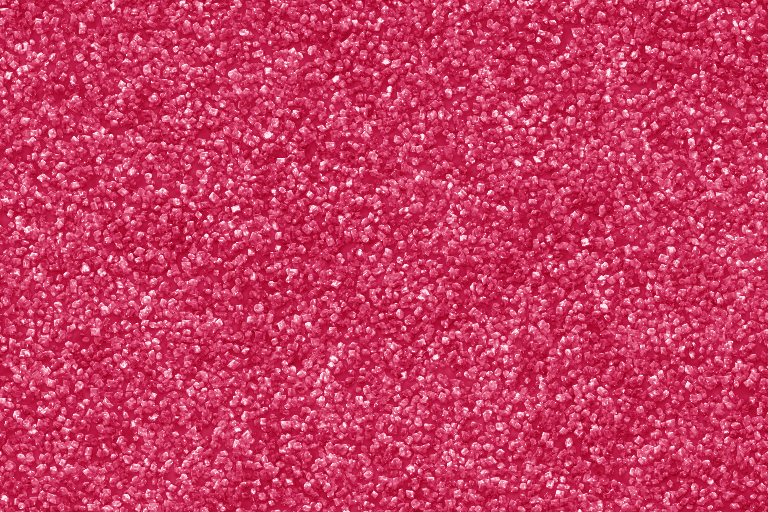
Give the GLSL for this texture, as a Shadertoy shader.

```glsl
#define GRAINS 49.0
#define LAYERS 4
#define DENSITY 0.76
#define JITTER 0.8
#define BASE_TONE 2.55
#define TONE_SPREAD 2.7
#define FACET_LIGHT 0.8
#define INNER_SPARKLE 2.2
#define SHADOW 0.37
#define GLINT_SHARE 0.06
#define CONTRAST 1.22
#define MEAN_TONE 2.25

const vec3 RAMP[8] = vec3[8](
    vec3(0.55, 0.00, 0.10), vec3(0.64, 0.03, 0.16), vec3(0.72, 0.09, 0.26),
    vec3(0.79, 0.18, 0.35), vec3(0.85, 0.29, 0.45), vec3(0.90, 0.42, 0.56),
    vec3(0.96, 0.64, 0.74), vec3(1.00, 0.90, 0.93));

float hash(vec2 p) {
    return fract(sin(dot(p, vec2(127.1, 311.7))) * 43758.5453);
}

float noise(vec2 p) {
    vec2 i = floor(p), f = fract(p);
    f = f * f * (3.0 - 2.0 * f);
    return mix(mix(hash(i), hash(i + vec2(1, 0)), f.x),
               mix(hash(i + vec2(0, 1)), hash(i + vec2(1, 1)), f.x), f.y);
}

mat2 rotation(float angle) {
    float c = cos(angle), s = sin(angle);
    return mat2(c, s, -s, c);
}

// Box with cut corners
float crystalDistance(vec2 p, vec2 halfSize, float cut) {
    vec2 q = abs(p) - halfSize;
    return max(max(q.x, q.y), (q.x + q.y + cut) * 0.7071);
}

// Tone 0 is the second ramp colour; deep gaps fall below it
vec3 sugarColor(float tone) {
    float t = clamp(tone + 1.0, 0.0, 6.999);
    int i = int(t);
    return mix(RAMP[i], RAMP[i + 1], fract(t));
}

// Tone inside one crystal: body, lit rim, creased cloudy core and rare glints
float crystalTone(vec2 local, vec2 halfSize, float d, vec2 light, vec2 seed, float aa) {
    float tone = BASE_TONE + TONE_SPREAD * (hash(seed + 5.3) - 0.5);

    vec2 u = local / halfSize;
    vec2 normal = abs(u.x) > abs(u.y) ? vec2(sign(u.x), 0.0) : vec2(0.0, sign(u.y));
    float rimWidth = mix(0.08, 0.17, hash(seed + 6.1));
    float core = smoothstep(aa * 0.5, -aa * 0.5, d + rimWidth);
    tone += (1.0 - core) * (FACET_LIGHT * dot(normal, light) - 0.15);

    vec2 creaseNormal = rotation(6.2832 * hash(seed + 2.3)) * vec2(1.0, 0.0);
    float crease = dot(local, creaseNormal) - 0.12 * hash(seed + 3.9);
    tone += 0.8 * (smoothstep(-aa * 0.5, aa * 0.5, crease) - 0.5);

    float cloud = noise(local * 6.0 + seed * 3.7);
    tone += INNER_SPARKLE * (cloud - 0.5) + 0.4 * dot(u, light);
    tone += 2.2 * smoothstep(0.76, 0.92, noise(local * 6.5 + seed * 9.1));

    float glint = step(1.0 - GLINT_SHARE, hash(seed + 7.9));
    return tone + glint * core * (0.9 + 1.7 * cloud);
}

void mainImage(out vec4 fragColor, in vec2 fragCoord) {
    vec2 p = fragCoord / iResolution.y;
    float aa = GRAINS / iResolution.y;
    float tone = 0.5 + noise(p * GRAINS * 2.0);

    // Crystals piled from the bottom layer up
    for (int layer = 0; layer < LAYERS; layer++) {
        float level = float(layer);
        mat2 turn = rotation(0.4 + level * 1.1);
        vec2 q = turn * p * GRAINS + level * 17.3;
        vec2 up = turn * vec2(-0.35, 0.94);
        vec2 cell = floor(q);

        for (int y = -1; y <= 1; y++)
        for (int x = -1; x <= 1; x++) {
            vec2 id = cell + vec2(x, y);
            vec2 seed = id + level * 41.7;
            if (hash(seed) > DENSITY) continue;

            vec2 jitter = vec2(hash(seed + 1.7), hash(seed + 2.9)) - 0.5;
            vec2 offset = q - id - 0.5 - JITTER * jitter;
            mat2 spin = rotation(6.2832 * hash(seed + 3.1));
            spin = mat2(1.0, 0.0, 0.7 * (hash(seed + 4.1) - 0.5), 1.0) * spin;
            float size = hash(seed + 4.7);
            vec2 halfSize = vec2(mix(0.25, 0.48, size),
                                 mix(0.20, 0.42, mix(size, hash(seed + 8.3), 0.6)));
            float cut = mix(0.02, 0.28, hash(seed + 9.7));

            vec2 local = spin * offset;
            float d = crystalDistance(local, halfSize, cut);
            float shade = crystalDistance(spin * (offset + 0.10 * up), halfSize, cut);
            tone *= 1.0 - SHADOW * smoothstep(0.22, 0.0, shade);

            float cover = smoothstep(aa * 0.5, -aa * 0.5, d);
            tone = mix(tone, crystalTone(local, halfSize, d, spin * up, seed, aa), cover);
        }
    }

    // Drifts and clumps of light and dark across the heap
    tone += 0.35 * (noise(p * vec2(6.0, 9.0)) - 0.5);
    tone += 0.7 * (noise(p * vec2(17.0, 27.0) + 5.0) - 0.5);
    tone = (tone - 1.9) * CONTRAST + MEAN_TONE;
    fragColor = vec4(sugarColor(tone), 1.0);
}
```
